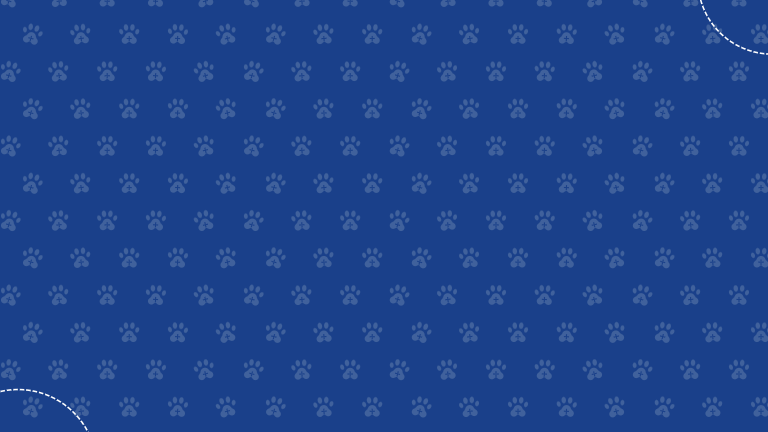
Reproduce this pattern procedurally as a Shadertoy shader.

```glsl
const vec3 NAVY = vec3(0.10, 0.25, 0.54);
const vec3 PAW_BLUE = vec3(0.25, 0.38, 0.61);
const vec3 STITCH_WHITE = vec3(1.0);

// Lattice in units of canvas height
const vec2 SPACING = vec2(0.1125, 0.0863);
const vec2 FIRST_PAW = vec2(0.0741, 0.0579);
const float ODD_ROW_SHIFT = -0.051;
const float PAW_SIZE = 0.0232;

// Clockwise tilt in radians, cycling over the columns
const float TILT[8] = float[8](0.27, -0.12, 0.0, 0.05, -0.24, 0.25, -0.08, 0.0);

float coverage(float dist, float pixel) {
    return clamp(0.5 - dist / pixel, 0.0, 1.0);
}

vec2 rotate(vec2 p, float angle) {
    float c = cos(angle), s = sin(angle);
    return vec2(c * p.x - s * p.y, s * p.x + c * p.y);
}

float smoothUnion(float a, float b, float blend) {
    float h = max(blend - abs(a - b), 0.0) / blend;
    return min(a, b) - 0.25 * h * h * blend;
}

float ellipse(vec2 p, vec2 radii) {
    return (length(p / radii) - 1.0) * min(radii.x, radii.y);
}

float box(vec2 p, vec2 halfSize) {
    vec2 d = abs(p) - halfSize;
    return length(max(d, 0.0)) + min(max(d.x, d.y), 0.0);
}

// Pad with a plus cut out of it, and four toes mirrored about the centre
float paw(vec2 p) {
    vec2 m = vec2(abs(p.x), p.y);
    float dome = length(p - vec2(0.0, -0.26)) - 0.45;
    float lobe = length(m - vec2(0.41, -0.62)) - 0.34;
    float pad = smoothUnion(dome, lobe, 0.22);

    vec2 c = p - vec2(0.0, -0.43);
    float plus = min(box(c, vec2(0.25, 0.055)), box(c, vec2(0.055, 0.25)));
    pad = max(pad, -plus);

    float innerToe = ellipse(rotate(m - vec2(0.32, 0.67), 0.12), vec2(0.22, 0.32));
    float outerToe = ellipse(rotate(m - vec2(0.80, 0.25), 0.35), vec2(0.19, 0.27));
    return min(pad, min(innerToe, outerToe));
}

// Alternate rows are shifted; each column has its own tilt
float pawLattice(vec2 p) {
    float row = round((p.y - FIRST_PAW.y) / SPACING.y);
    vec2 start = FIRST_PAW + vec2(ODD_ROW_SHIFT * mod(row, 2.0), 0.0);
    float column = round((p.x - start.x) / SPACING.x);
    vec2 local = (p - start - vec2(column, row) * SPACING) / PAW_SIZE;
    return paw(rotate(local, TILT[int(mod(column, 8.0))])) * PAW_SIZE;
}

float dashedCircle(vec2 p, float radius, float period, vec2 dashHalfSize) {
    float along = atan(p.y, p.x) * radius;
    along = (fract(along / period) - 0.5) * period;
    return box(vec2(along, length(p) - radius), dashHalfSize);
}

void mainImage(out vec4 fragColor, in vec2 fragCoord) {
    float pixel = 1.0 / iResolution.y;
    float aspect = iResolution.x * pixel;
    vec2 p = fragCoord * pixel;

    vec3 color = mix(NAVY, PAW_BLUE, coverage(pawLattice(p), pixel));

    // Stitched arcs in opposite corners
    vec2 dash = vec2(0.0052, 0.0018);
    float lowerArc = dashedCircle(p - vec2(0.0417, -0.0843), 0.1826, 0.015, dash);
    float upperArc = dashedCircle(p - vec2(aspect + 0.0093, 1.0463), 0.1715, 0.015, dash);
    color = mix(color, STITCH_WHITE, coverage(min(lowerArc, upperArc), pixel));

    fragColor = vec4(color, 1.0);
}
```
